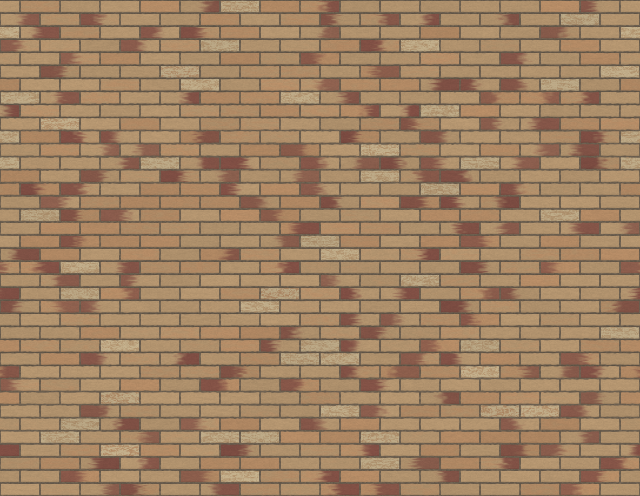
A Shadertoy shader for this texture:

```glsl
#define COLUMNS 16.0
#define ROWS 38.0
#define JOINT 0.044        // joint width in brick lengths
#define ROUGHNESS 0.014    // wobble of brick edges
#define BURNT_SHARE 0.25
#define PALE_SHARE 0.08
#define GRAIN 0.09

const vec3 TAN    = vec3(0.695, 0.575, 0.430);
const vec3 ORANGE = vec3(0.695, 0.535, 0.390);
const vec3 PALE   = vec3(0.735, 0.660, 0.525);
const vec3 BURNT  = vec3(0.490, 0.300, 0.260);
const vec3 MORTAR = vec3(0.420, 0.370, 0.310);

float hash(vec2 p) {
    vec3 q = fract(vec3(p.xyx) * 0.1031);
    q += dot(q, q.yzx + 33.33);
    return fract((q.x + q.y) * q.z);
}

float noise(vec2 p) {
    vec2 i = floor(p), f = fract(p);
    f = f * f * (3.0 - 2.0 * f);
    return mix(mix(hash(i), hash(i + vec2(1, 0)), f.x),
               mix(hash(i + vec2(0, 1)), hash(i + vec2(1, 1)), f.x), f.y);
}

float boxDistance(vec2 p, vec2 halfSize, float radius) {
    vec2 d = abs(p) - halfSize + radius;
    return length(max(d, 0.0)) + min(max(d.x, d.y), 0.0) - radius;
}

vec3 brickColor(vec2 cell, vec2 f, vec2 p) {
    vec2 seed = cell * 7.0 + 3.0;
    float kind = hash(seed), tone = hash(seed + 1.7);
    vec2 q = p + 11.0 * cell;
    float fine = noise(q * vec2(34.0, 48.0));
    float streak = noise(q * vec2(7.0, 30.0));

    // Clay body, from tan to orange, with blotches
    vec3 color = mix(TAN, ORANGE, smoothstep(0.55, 0.95, tone + 0.25 * (streak - 0.5)));

    // Pale bricks with a chalky, speckled face
    float pale = step(1.0 - PALE_SHARE, kind);
    color = mix(color, PALE, pale * smoothstep(0.15, 0.7, 0.5 * (fine + streak)));

    // Burnt end fading along the brick
    float fromEnd = hash(seed + 5.3) < 0.5 ? f.x : 1.0 - f.x;
    float reach = mix(0.32, 0.64, hash(seed + 9.1)) + 0.24 * (streak - 0.5);
    float burn = 1.0 - smoothstep(reach - 0.17, reach + 0.2, fromEnd);
    burn *= step(kind, BURNT_SHARE) * mix(0.7, 1.0, hash(seed + 13.9));
    color = mix(color, BURNT, burn);

    // Brightness per brick and surface grain
    color *= 0.97 + 0.06 * hash(seed + 21.0);
    return color * (1.0 + GRAIN * (0.6 * fine + 0.4 * streak - 0.5));
}

void mainImage(out vec4 fragColor, in vec2 fragCoord) {
    // Running bond: every other course moves by half a brick
    vec2 grid = fragCoord / iResolution.xy * vec2(COLUMNS, ROWS);
    float course = floor(grid.y);
    grid.x += 0.5 * mod(course, 2.0);
    vec2 cell = vec2(mod(floor(grid.x), COLUMNS), course);
    vec2 f = fract(grid);

    // Local coordinates in brick lengths
    float pixel = COLUMNS / iResolution.x;
    vec2 size = vec2(1.0, iResolution.y / iResolution.x * COLUMNS / ROWS);
    vec2 p = (f - 0.5) * size;

    // Brick outline with a rough edge
    float d = boxDistance(p, 0.5 * (size - JOINT), 0.012);
    d += ROUGHNESS * (noise(p * 16.0 + cell * 5.0) - 0.5);
    float brick = 1.0 - smoothstep(-0.5 * pixel, 0.5 * pixel, d);

    // Sandy mortar, shaded beneath the bricks
    vec3 mortar = MORTAR * (0.92 + 0.16 * noise(grid * size * 30.0));
    mortar *= 1.0 - 0.1 * smoothstep(0.4, 0.5, f.y - 0.5);

    // Brick face with a slightly dark lower edge
    vec3 face = brickColor(cell, f, p);
    face *= 1.0 - 0.08 * (1.0 - smoothstep(0.06, 0.2, f.y));

    fragColor = vec4(mix(mortar, face, brick), 1.0);
}
```
